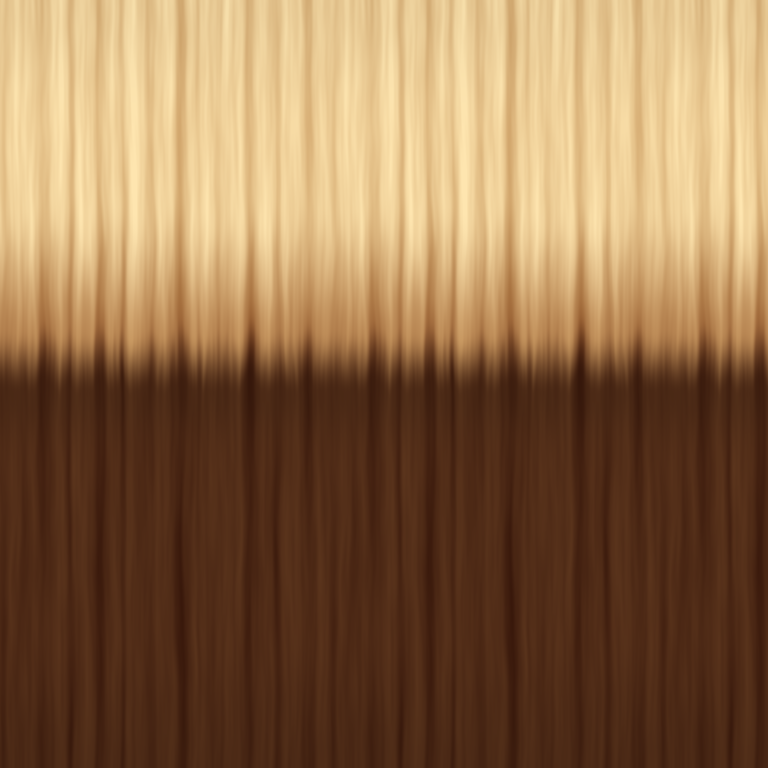
Write a WebGL 2 fragment shader that draws this texture.

```glsl
#version 300 es
precision highp float;
// Two-tone wood grain: pale cream planks fading through tan into dark walnut.

uniform vec2 u_resolution;
out vec4 fragColor;

const float REPEAT = 0.4297;   // width of one grain tile
const int STREAKS = 13;

const vec3 WALNUT = vec3(0.325, 0.180, 0.095);
const vec3 TAN    = vec3(0.730, 0.530, 0.325);
const vec3 CREAM  = vec3(0.955, 0.840, 0.625);

// Main dark streaks in one tile: centre, half width, strength
const vec3 STREAK[STREAKS] = vec3[](
  vec3(0.006, 0.007, 0.45), vec3(0.029, 0.005, 0.35), vec3(0.056, 0.009, 0.65),
  vec3(0.091, 0.004, 0.75), vec3(0.130, 0.008, 0.75), vec3(0.161, 0.004, 0.70),
  vec3(0.196, 0.008, 0.40), vec3(0.236, 0.008, 1.00), vec3(0.282, 0.008, 0.25),
  vec3(0.325, 0.008, 0.90), vec3(0.361, 0.006, 0.60), vec3(0.402, 0.009, 0.65),
  vec3(0.258, 0.003, 0.30));

vec2 gradientAt(vec2 cell) {
  float h = fract(sin(dot(cell, vec2(127.1, 311.7))) * 4375.85);
  float angle = 6.28318 * h;
  return vec2(cos(angle), sin(angle));
}

// Gradient noise that wraps in x after a whole number of cells
float wrapNoise(vec2 p, float cells) {
  vec2 i = floor(p), f = p - i;
  vec2 u = f * f * f * (f * (f * 6.0 - 15.0) + 10.0);
  float left = mod(i.x, cells), right = mod(i.x + 1.0, cells);
  float a = dot(gradientAt(vec2(left, i.y)), f);
  float b = dot(gradientAt(vec2(right, i.y)), f - vec2(1.0, 0.0));
  float c = dot(gradientAt(vec2(left, i.y + 1.0)), f - vec2(0.0, 1.0));
  float d = dot(gradientAt(vec2(right, i.y + 1.0)), f - vec2(1.0, 1.0));
  return mix(mix(a, b, u.x), mix(c, d, u.x), u.y);
}

// Noise stretched along the grain
float fibre(vec2 uv, float cells, float along) {
  return wrapNoise(vec2(uv.x / REPEAT * cells, uv.y * along + cells), cells);
}

// Sum of soft streaks, each fading a little along its length
float streaks(vec2 uv) {
  float x = mod(uv.x, REPEAT);
  float sum = 0.0;
  for (int i = 0; i < STREAKS; i++) {
    vec3 s = STREAK[i];
    float d = x - s.x;
    d -= REPEAT * round(d / REPEAT);
    float fade = 0.9 + 0.5 * wrapNoise(vec2(float(i) + 0.5, uv.y * 4.0), 64.0);
    sum += s.z * fade * exp(-d * d / (s.y * s.y));
  }
  return sum;
}

// Vertical blend of the three wood tones
vec3 woodTone(float height) {
  vec3 tone = mix(WALNUT, TAN, smoothstep(0.495, 0.575, height));
  return mix(tone, CREAM, smoothstep(0.54, 0.74, height));
}

void main() {
  vec2 uv = gl_FragCoord.xy / u_resolution;

  // Gentle sideways wander of the grain
  vec2 grainUv = uv;
  grainUv.x += 0.004 * fibre(uv, 7.0, 5.0) + 0.0015 * fibre(uv, 19.0, 14.0);

  float dark = streaks(grainUv);
  float grain = 0.55 * fibre(grainUv, 24.0, 2.0)
              + 0.50 * fibre(grainUv, 53.0, 4.0)
              + 0.25 * fibre(grainUv, 97.0, 14.0);
  float depth = dark + 0.8 * grain;

  // Streaks pull the dark tone upward at the seam
  vec3 color = woodTone(uv.y - 0.022 * (depth - 0.35));
  float pale = smoothstep(0.50, 0.62, uv.y);
  vec3 stain = mix(vec3(0.72, 0.58, 0.52), vec3(0.86, 0.775, 0.68), pale);
  color *= mix(vec3(1.0), stain, clamp(depth, -0.3, 1.2));

  // Darker band under the seam, slight falloff at the top and bottom
  float seam = (uv.y - 0.485) / 0.05;
  color *= 1.0 - 0.08 * exp(-seam * seam);
  color *= 1.0 - 0.07 * smoothstep(0.18, 0.0, uv.y);
  color *= 1.0 - 0.03 * smoothstep(0.82, 1.0, uv.y);

  fragColor = vec4(clamp(color, 0.0, 1.0), 1.0);
}
```
